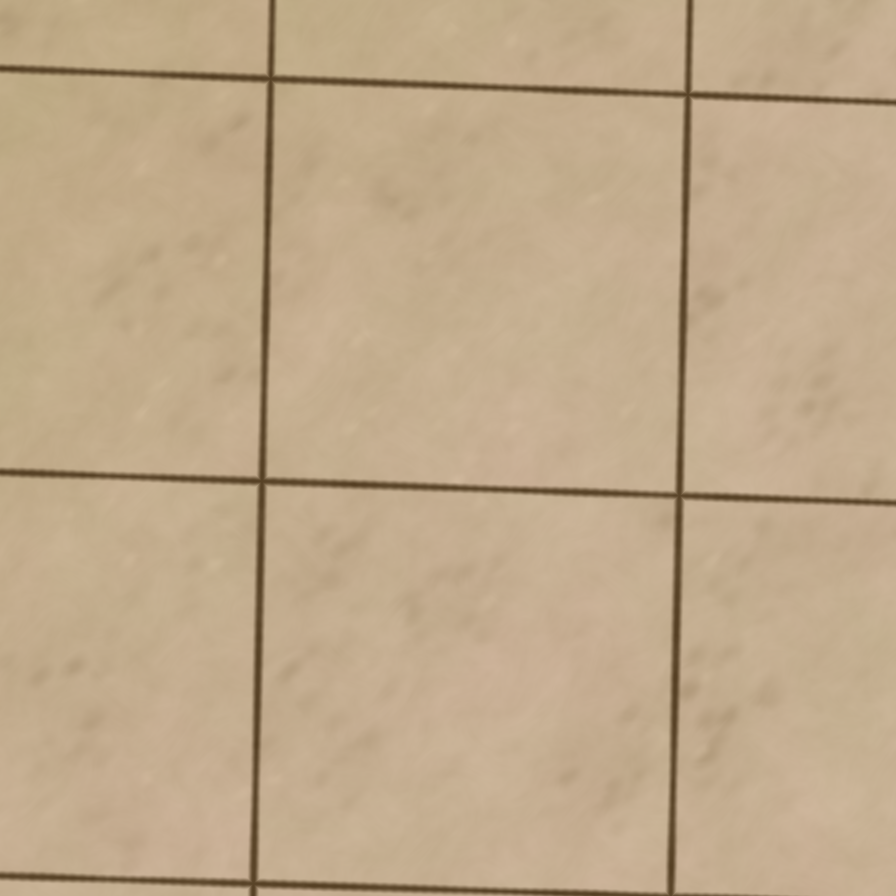
Write a WebGL 1 fragment shader that draws this texture.

```glsl
precision highp float;

uniform vec2 u_resolution;

const vec2 TILE_SIZE = vec2(0.466, 0.4505);
const vec2 GRID_ORIGIN = vec2(0.2826, 0.0225);
const vec2 GROUT_HALF_WIDTH = vec2(0.0038, 0.0035);
const float GROUT_SOFTNESS = 0.0036;

const vec3 STONE_LIGHT = vec3(0.802, 0.712, 0.605);
const vec3 STONE_DARK = vec3(0.733, 0.643, 0.520);
const vec3 FLECK_COLOR = vec3(0.62, 0.53, 0.40);
const vec3 GROUT_COLOR = vec3(0.35, 0.265, 0.155);

vec2 hash2(vec2 p) {
  vec2 q = vec2(dot(p, vec2(127.1, 311.7)), dot(p, vec2(269.5, 183.3)));
  return fract(sin(q) * 43758.54);
}

vec2 rotate(vec2 p, float angle) {
  float c = cos(angle), s = sin(angle);
  return vec2(c * p.x + s * p.y, c * p.y - s * p.x);
}

// Warped sines, each octave turned and finer; roughly -1 to 1
float layeredSines(vec2 p) {
  float sum = 0.0, amplitude = 0.45;
  for (int i = 0; i < 5; i++) {
    p = rotate(p, 1.1) * 1.75 + vec2(1.3, 2.7);
    p += 0.7 * sin(p.yx * 0.8);
    sum += amplitude * sin(p.x) * cos(p.y * 0.9);
    amplitude *= 0.72;
  }
  return sum;
}

// Distance to the nearest jittered cell point
float cellular(vec2 p) {
  vec2 cell = floor(p), local = fract(p);
  float nearest = 2.0;
  for (int y = -1; y <= 1; y++) {
    for (int x = -1; x <= 1; x++) {
      vec2 offset = vec2(float(x), float(y));
      nearest = min(nearest, length(offset + hash2(cell + offset) - local));
    }
  }
  return nearest;
}

// Sparse soft spots of random strength, one chance per cell
float flecks(vec2 p, float chance, float radius) {
  vec2 cell = floor(p), local = fract(p);
  float sum = 0.0;
  for (int y = -1; y <= 1; y++) {
    for (int x = -1; x <= 1; x++) {
      vec2 offset = vec2(float(x), float(y));
      vec2 id = cell + offset;
      float strength = max(0.0, hash2(id + 41.0).x - 1.0 + chance) / chance;
      float d = length(offset + hash2(id) - local);
      sum += strength * (1.0 - smoothstep(0.0, radius, d));
    }
  }
  return min(sum, 1.0);
}

// Grid coordinates of the slightly skewed floor
vec2 tileGrid(vec2 uv) {
  float lean = 0.0215 * uv.y;
  float fall = (0.031 + 0.008 * uv.y) * uv.x;
  return (uv - GRID_ORIGIN + vec2(-lean, fall)) / TILE_SIZE;
}

float groutMask(vec2 grid, vec2 uv, float pixel) {
  vec2 d = abs(fract(grid + 0.5) - 0.5) * TILE_SIZE;
  vec2 ripple = vec2(0.0001, 0.0002) * sin(uv.yx * vec2(420.0, 560.0));
  vec2 wear = 0.0004 * sin(uv.yx * 23.0 + 2.0 * sin(uv.yx * 9.0));
  float soft = max(GROUT_SOFTNESS, pixel);
  vec2 halfWidth = GROUT_HALF_WIDTH + ripple + wear;
  vec2 line = 1.0 - smoothstep(halfWidth - soft, halfWidth + soft, d);
  return max(line.x, line.y);
}

vec3 stoneColor(vec2 uv, vec2 tileId) {
  vec2 p = uv + 3.0 * hash2(tileId);
  vec2 grain = rotate(p, 0.7) * vec2(0.8, 1.0);
  float mottle = layeredSines(grain * 9.0);
  float fine = layeredSines(grain * 32.0 + 5.0);
  float pits = cellular(grain * 75.0) - 0.5;

  // Broad shading: darker and olive toward the upper left
  float corner = smoothstep(0.3, 1.5, uv.y - uv.x + 0.55);
  float shade = 0.33 + 0.22 * mottle + 0.20 * fine + 0.32 * corner;
  vec3 color = mix(STONE_LIGHT, STONE_DARK, shade);
  color += vec3(-0.004, 0.004, -0.020) * corner;

  // Faint pink and grey clouds
  color += vec3(0.009, -0.004, 0.008) * layeredSines(p * 5.0 + 9.0);
  color += 0.010 * pits;

  // Small broken stains gathered in patches, and pale chips
  vec2 ragged = grain + 0.006 * vec2(fine, mottle);
  float patches = flecks(grain * vec2(8.0, 10.0), 0.45, 0.8);
  float marks = flecks(ragged * vec2(34.0, 46.0) + 7.0, 0.6, 0.7);
  float stain = patches * (0.25 + 0.9 * marks) + 0.12 * marks;
  float chip = flecks(ragged * vec2(36.0, 48.0) + 17.0, 0.04, 0.5);
  color = mix(color, FLECK_COLOR, 0.48 * clamp(stain, 0.0, 1.0));
  return color + 0.03 * chip;
}

void main() {
  vec2 uv = gl_FragCoord.xy / u_resolution;
  float pixel = 1.0 / min(u_resolution.x, u_resolution.y);
  vec2 grid = tileGrid(uv);
  vec3 stone = stoneColor(uv, floor(grid));
  vec3 grout = GROUT_COLOR + 0.03 * layeredSines(uv * 30.0);
  gl_FragColor = vec4(mix(stone, grout, groutMask(grid, uv, pixel)), 1.0);
}
```
